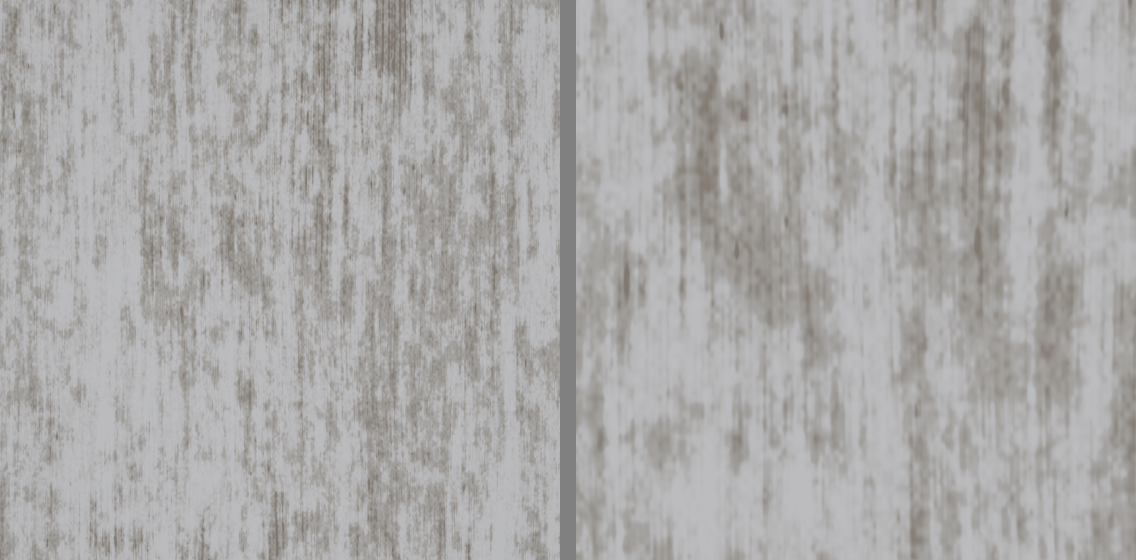
Left, the full canvas; right, a detail of the centre.
This texture is drawn by a Shadertoy shader. Its source:

```glsl
// Whitewashed wood: pale paint worn through to beige and brown along the grain.
// Stretched noise layers sum to a wear depth, which a three-colour ramp paints.
// Layered sines bend the grain and cut ribs; cellular noise scatters dark pits.

const vec3 PAINT = vec3(0.730, 0.732, 0.743);
const vec3 WORN  = vec3(0.615, 0.604, 0.588);
const vec3 BARE  = vec3(0.500, 0.468, 0.437);

const vec2 PATCH_SCALE  = vec2(6.0, 2.0);
const vec2 MOTTLE_SCALE = vec2(42.0, 27.0);
const vec2 STREAK_SCALE = vec2(58.0, 3.2);
const vec2 RIB_ZONE_SCALE = vec2(6.0, 1.6);
const vec2 PIT_SCALE    = vec2(85.0, 20.0);
const vec2 TOOTH_SCALE  = vec2(290.0, 200.0);

const float WEAR_BIAS    = -0.06;
const float WEAR_DEPTH   = 0.27;
const float FLAKE_DEPTH  = 1.1;
const float MOTTLE_DEPTH = 0.30;
const float STREAK_DEPTH = 0.38;
const float RIB_COUNT    = 92.0;
const float RIB_DEPTH    = 0.9;
const float PIT_SHARE    = 0.10;
const float PIT_DEPTH    = 1.1;
const float TOOTH_DEPTH  = 0.18;
const float VIGNETTE     = 0.05;
const int   STRIP_COUNT  = 6;
const float TAU          = 6.28318;

float hash(vec2 p) {
    vec3 q = fract(vec3(p.xyx) * 0.1031);
    q += dot(q, q.yzx + 33.33);
    return fract((q.x + q.y) * q.z);
}

// Value noise, centred on zero with a spread of about one
float noise(vec2 p) {
    vec2 i = floor(p), f = fract(p);
    f = f * f * (3.0 - 2.0 * f);
    float low  = mix(hash(i), hash(i + vec2(1, 0)), f.x);
    float high = mix(hash(i + vec2(0, 1)), hash(i + vec2(1, 1)), f.x);
    return (mix(low, high, f.y) - 0.5) * 4.65;
}

// Octave sum, rescaled to keep the spread at one for any gain
float fbm(vec2 p, float gain) {
    float sum = 0.0, power = 0.0, amp = 1.0;
    for (int i = 0; i < 4; i++) {
        sum += amp * noise(p);
        power += amp * amp;
        amp *= gain;
        p = p * 2.03 + vec2(17.3, 41.7);
    }
    return sum / sqrt(power);
}

// Cellular noise: soft spots in a random share of the cells
float pits(vec2 p) {
    vec2 cell = floor(p);
    float mask = 0.0;
    for (int y = -1; y <= 1; y++)
    for (int x = -1; x <= 1; x++) {
        vec2 id = cell + vec2(x, y);
        vec2 centre = id + vec2(hash(id), hash(id + 57.0));
        float radius = mix(0.14, 0.36, hash(id + 91.0));
        float spot = 1.0 - smoothstep(0.3 * radius, radius, length(p - centre));
        mask = max(mask, spot * step(hash(id + 23.0), PIT_SHARE));
    }
    return mask;
}

// Long worn strips, each with its own place, width and vertical extent
float wornStrips(vec2 p) {
    float sum = 0.0;
    for (int i = 0; i < STRIP_COUNT; i++) {
        vec2 id = vec2(float(i) + 3.0, 8.0);
        float centre = (float(i) + 0.15 + 0.7 * hash(id)) / float(STRIP_COUNT);
        float width = mix(0.018, 0.045, hash(id + 11.0));
        float middle = hash(id + 29.0);
        float across = (p.x - centre + 0.012 * sin(p.y * 7.0 + id.x)) / width;
        float along = (p.y - middle) / 0.38;
        sum += exp(-across * across - along * along);
    }
    return sum;
}

void mainImage(out vec4 fragColor, in vec2 fragCoord) {
    vec2 p = fragCoord / iResolution.y;

    // Gently wandering grain
    vec2 g = p;
    g.x += 0.003 * sin(p.y * 5.0 + p.x * 9.0) + 0.0012 * sin(p.y * 14.0 + p.x * 23.0);

    // Broad wear, blotches and fine streaks
    float wear = 0.7 * fbm(g * PATCH_SCALE + 5.0, 0.7) + 1.1 * (wornStrips(p) - 0.18);
    float mottle = fbm(g * MOTTLE_SCALE + 71.0, 0.8);
    float streaks = fbm(g * STREAK_SCALE + 133.0, 0.85);

    // Flakes where the paint gives way
    float edge = 0.55 * wear + 0.7 * mottle + 0.5 * streaks - 0.4;
    float flakes = smoothstep(-0.7, 0.8, edge);

    // Parallel grooves, limited to ribbed zones and broken by the streaks
    float wave = sin(TAU * RIB_COUNT * g.x + 1.6 * sin(TAU * 7.0 * g.x) + 0.8 * sin(p.y * 6.0));
    float zone = smoothstep(0.1, 1.3, fbm(g * RIB_ZONE_SCALE + 211.0, 0.5));
    float ribs = smoothstep(0.1, 0.95, wave) * zone * smoothstep(-1.2, 0.8, streaks + 0.5 * mottle);

    // Total depth of wear
    float depth = WEAR_BIAS + WEAR_DEPTH * wear + FLAKE_DEPTH * (flakes - 0.36);
    depth += MOTTLE_DEPTH * mottle + STREAK_DEPTH * streaks + RIB_DEPTH * ribs;
    depth += PIT_DEPTH * pits(g * PIT_SCALE) * smoothstep(-0.6, 0.8, wear + 0.4 * mottle);
    depth += TOOTH_DEPTH * noise(p * TOOTH_SCALE);

    // Paint, worn wash and bare wood
    vec3 color = mix(PAINT, WORN, smoothstep(-1.6, 1.8, depth));
    color = mix(color, BARE, smoothstep(1.1, 2.8, depth));

    // Soft fall-off towards the corners
    vec2 fromCentre = fragCoord / iResolution.xy - vec2(0.52, 0.42);
    color *= 1.01 - VIGNETTE * dot(fromCentre, fromCentre);

    fragColor = vec4(color, 1.0);
}
```
